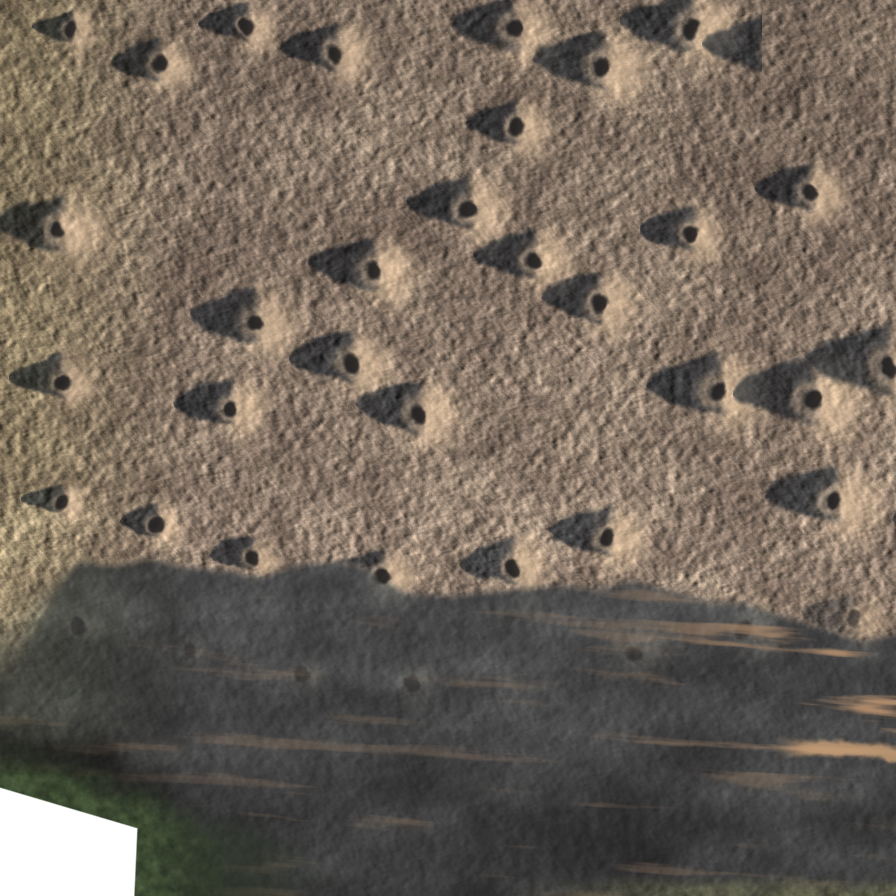
A Shadertoy shader for this texture:

```glsl
// Aerial view of dry ground dotted with burrow mounds in low sun, a long shade across the bottom.

float hash(vec2 p) {
    vec3 q = fract(vec3(p.xyx) * 0.1031);
    q += dot(q, q.yzx + 33.33);
    return fract((q.x + q.y) * q.z);
}

float noise(vec2 p) {
    vec2 i = floor(p), f = fract(p);
    f = f * f * (3.0 - 2.0 * f);
    return mix(mix(hash(i), hash(i + vec2(1, 0)), f.x),
               mix(hash(i + vec2(0, 1)), hash(i + vec2(1, 1)), f.x), f.y);
}

float fbm(vec2 p) {
    float sum = 0.0, amp = 0.5;
    for (int i = 0; i < 4; i++) {
        sum += amp * noise(p);
        p = mat2(1.6, 1.2, -1.2, 1.6) * p + 7.3;
        amp *= 0.5;
    }
    return sum;
}

// One mound: x = umbra thrown to the left, y = sunlit sand, z = burrow hole
vec3 mound(vec2 p, vec2 center, float size) {
    vec2 q = (p - center) / size;
    float along = -(q.x - 0.004) / 0.088;
    float halfWidth = 0.038 * sqrt(clamp(1.0 - along, 0.0, 1.0));
    float umbra = smoothstep(-0.004, 0.006, halfWidth - abs(q.y - 0.009))
                * smoothstep(-0.08, 0.10, along) * step(along, 1.0);
    vec2 s = (q - vec2(0.019, -0.003)) / vec2(0.036, 0.043);
    float sand = exp(-pow(dot(s, s), 1.4));
    float ring = (length(q) - 0.016) / 0.007;
    float rim = exp(-ring * ring);
    float holeDist = length((p - center) * vec2(1.1, 0.9));
    float hole = 1.0 - smoothstep(0.006, 0.0115, holeDist);
    return vec3(umbra * (1.0 - 0.55 * rim), max(sand, 0.6 * rim), hole);
}

// Mounds along a swaying row; the one numbered gap is left out
vec3 moundRow(vec2 p, vec2 start, vec2 stride, vec2 sway, vec2 freq, vec2 phase, vec2 size, int gap) {
    vec3 m = vec3(0);
    for (int i = 0; i < 9; i++) {
        if (i == gap) continue;
        float k = float(i);
        vec2 center = start + stride * k + sway * sin(freq * k + phase);
        float grow = size.x + size.y * k + 0.12 * (hash(start * 91.0 + k) - 0.5);
        m = max(m, mound(p, center, grow));
    }
    return m;
}

void mainImage(out vec4 fragColor, in vec2 fragCoord) {
    vec2 uv = fragCoord / iResolution.xy;
    float px = 1.0 / iResolution.y;
    float broad = fbm(uv * 7.0);
    float patches = fbm(uv * 26.0 + 4.0);
    float grain = fbm(uv * 115.0);
    float relief = grain - fbm(uv * 115.0 + vec2(0.45, -0.12));
    vec2 warped = uv + 0.013 * (vec2(fbm(uv * 45.0), fbm(uv * 45.0 + 19.0)) - 0.47);

    // Burrow mounds
    vec3 m = moundRow(warped, vec2(0.078, 0.949), vec2(0.099, 0.0), vec2(0.0, -0.023),
                      vec2(0.0, 3.79), vec2(0.0, -2.34), vec2(0.56, 0.055), 4);
    m *= step(uv.x, 0.85);
    m = max(m, moundRow(warped, vec2(0.087, 0.6875), vec2(0.1016, 0.0052), vec2(0.0325, -0.0586),
                        vec2(1.1, 1.65), vec2(-2.42, -1.89), vec2(0.92, -0.025), 1));
    m = max(m, moundRow(warped, vec2(0.1, 0.566), vec2(0.133, 0.0), vec2(0.039, -0.0286),
                        vec2(1.7, 3.69), vec2(-1.0, -2.86), vec2(0.64, 0.065), 4));
    m = max(m, moundRow(warped, vec2(0.047, 0.398), vec2(0.1263, 0.0), vec2(0.02, 0.043) * vec2(1, -1),
                        vec2(1.57, 0.9), vec2(1.57, -1.3), vec2(0.45, 0.065), 6));
    m = max(m, 0.6 * moundRow(warped, vec2(0.0885, 0.272), vec2(0.1237, 0.0), vec2(0.0, -0.036),
                              vec2(0.0, 0.8), vec2(0.0, -0.9), vec2(0.4, 0.05), 4));
    m = max(m, mound(warped, vec2(0.577, 0.856), 0.7));

    // Long shade with a ragged edge, softer at the left
    float left = 1.0 - smoothstep(0.0, 0.10, uv.x);
    float edge = 0.364 - 0.024 * smoothstep(0.37, 0.46, uv.x) - 0.055 * smoothstep(0.70, 1.0, uv.x)
               - 0.09 * left + 0.022 * (noise(vec2(uv.x * 24.0, 2.0)) - 0.5);
    float soft = mix(0.007, 0.06, left);
    float shade = 1.0 - smoothstep(-soft, soft, uv.y - edge);

    // Sunlit soil
    vec3 soil = mix(vec3(0.43, 0.37, 0.33), vec3(0.61, 0.54, 0.47),
                    clamp(0.5 + (broad - 0.47) * 0.9 + (patches - 0.47) * 1.1, 0.0, 1.0));
    soil *= mix(1.0, 0.91, smoothstep(0.55, 1.0, uv.y));
    soil *= mix(vec3(1.0, 1.02, 0.92), vec3(1), smoothstep(0.0, 0.25, uv.x));
    soil += vec3(0.09, 0.08, 0.07) * (1.0 - smoothstep(0.0, 0.12, abs(uv.y - 0.39))) * patches;
    soil = mix(soil, vec3(0.82, 0.71, 0.59), m.y * (0.65 + 0.5 * patches));
    float rough = mix(1.0, 0.35, max(shade, m.y));
    soil *= 1.0 + rough * (1.15 * relief + 0.45 * (grain - 0.47));

    // Shade, mound shadows, holes
    float pale = fbm(uv * vec2(9.0, 24.0) + 11.0);
    vec3 dim = vec3(0.50, 0.57, 0.65) * (0.72 + 0.55 * pale);
    dim *= mix(0.90, 1.08, smoothstep(0.02, 0.33, uv.y));
    vec3 col = soil * mix(vec3(1), vec3(0.43, 0.48, 0.55), m.x * (1.0 - shade));
    col = mix(col, soil * dim, shade);
    col = mix(col, vec3(0.14, 0.13, 0.13), m.z * 0.9);

    // Streaks of sun reaching into the shade
    float slant = uv.y + 0.07 * uv.x;
    float streak = smoothstep(0.55, 0.76, fbm(vec2(uv.x * 7.0, slant * 62.0) + 3.0));
    float reach = 0.25 + 0.75 * smoothstep(0.65, 0.98, uv.x) * smoothstep(0.12, 0.17, uv.y);
    col = mix(col, vec3(0.68, 0.54, 0.42), streak * reach * shade);
    float beam = 1.0 - smoothstep(0.004, 0.012, abs(warped.y - 0.164 + 0.05 * (uv.x - 0.9)));
    col = mix(col, vec3(0.76, 0.61, 0.46), 0.85 * beam * smoothstep(0.86, 0.91, uv.x));

    // Dark bank and grass by the lower left corner
    float above = uv.y - 0.121 + 0.296 * uv.x;
    float ragged = above + 0.05 * (patches - 0.5);
    col *= 1.0 - 0.5 * (1.0 - smoothstep(0.04, 0.09, ragged)) * (1.0 - smoothstep(0.0, 0.35, uv.x));
    float grass = (1.0 - smoothstep(0.01, 0.055, ragged)) * (1.0 - smoothstep(0.14, 0.42, uv.x));
    float lush = grain * (1.0 - smoothstep(0.14, 0.30, uv.x)) + 0.15;
    col = mix(col, mix(vec3(0.12, 0.15, 0.11), vec3(0.33, 0.41, 0.26), lush), grass * 0.9);
    float verge = (1.0 - smoothstep(0.0, 0.025, uv.y + 0.02 * (patches - 0.5))) * smoothstep(0.55, 0.8, uv.x);
    col = mix(col, vec3(0.42, 0.42, 0.30) * (0.5 + grain), verge * 0.6);

    // Blank corner
    float corner = max(above * 0.96, uv.x - 0.150 - 0.045 * uv.y);
    col = mix(col, vec3(1), 1.0 - smoothstep(-px, px, corner));
    fragColor = vec4(clamp(col, 0.0, 1.0), 1.0);
}
```
